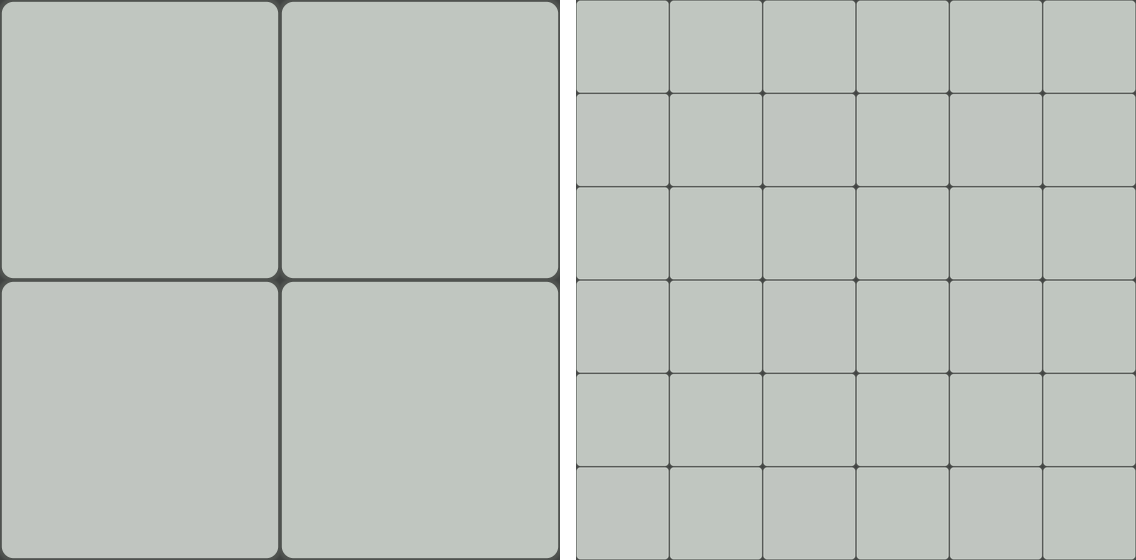
Left: one tile. Right: repeated 3 by 3.
A Shadertoy shader for this pattern:

```glsl
// Draws a two by two grid of pale rounded tiles with thin dark grout.

const float TILES = 2.0;           // repeats across and down
const float GROUT_HALF = 0.00325;  // half the joint width, in canvas units
const float CORNER_RADIUS = 0.021;
const float TONE_RANGE = 0.004;    // faint difference between tiles

const vec3 GLAZE = vec3(0.753, 0.776, 0.753);
const vec3 GROUT = vec3(0.310, 0.320, 0.310);
const vec3 GROUT_DEEP = vec3(0.250, 0.260, 0.255);

// Sine-free hash of a cell index
float hash21(vec2 p) {
    vec3 q = fract(vec3(p.xyx) * 0.1031);
    q += dot(q, q.yzx + 33.33);
    return fract((q.x + q.y) * q.z);
}

// Signed distance to a rounded box
float roundedBox(vec2 p, vec2 halfSize, float radius) {
    vec2 q = abs(p) - halfSize + radius;
    return length(max(q, 0.0)) + min(max(q.x, q.y), 0.0) - radius;
}

// Glaze with a slight tone per tile, wrapped over the grid
vec3 glazeColor(vec2 cell, float range) {
    return GLAZE + (hash21(mod(cell, TILES)) - 0.5) * range;
}

// Grout darkens where the joints widen at the crossings
vec3 groutColor(float depth) {
    return mix(GROUT, GROUT_DEEP, smoothstep(0.0035, 0.0105, depth));
}

void mainImage(out vec4 fragColor, in vec2 fragCoord) {
    vec2 uv = fragCoord / iResolution.xy;
    float pixel = 1.0 / min(iResolution.x, iResolution.y);

    // Local position within one tile, in canvas units
    vec2 grid = uv * TILES;
    vec2 local = (fract(grid) - 0.5) / TILES;
    vec2 halfSize = vec2(0.5 / TILES - GROUT_HALF);
    float dist = roundedBox(local, halfSize, CORNER_RADIUS);

    // Blend over one pixel at the tile edge
    float grout = clamp(dist / pixel + 0.5, 0.0, 1.0);
    vec3 color = mix(glazeColor(floor(grid), TONE_RANGE), groutColor(dist), grout);
    fragColor = vec4(color, 1.0);
}
```
